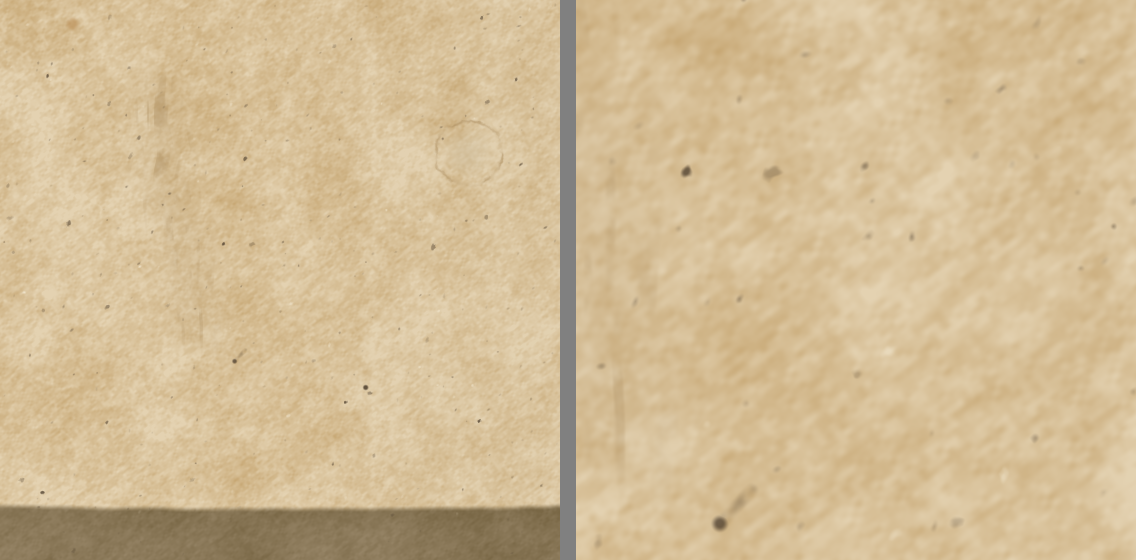
Left, the full canvas; right, a detail of the centre.
This texture is drawn by a three.js fragment shader. Its source:

```glsl
// Aged, stained paper sheet with flecks and a ring mark, above a shadowed lower edge.
varying vec2 vUv;

const vec3 PAPER_LIGHT = vec3(0.872, 0.792, 0.650);
const vec3 PAPER_DARK = vec3(0.818, 0.712, 0.535);
const vec3 SHADE_LIGHT = vec3(0.57, 0.50, 0.38);
const vec3 SHADE_DARK = vec3(0.49, 0.42, 0.29);
const vec3 FLECK_BROWN = vec3(0.33, 0.27, 0.20);
const vec3 FLECK_WHITE = vec3(0.95, 0.91, 0.82);
const vec3 STAIN_BROWN = vec3(0.67, 0.55, 0.37);
const vec3 WASH_GREY = vec3(0.81, 0.75, 0.63);
const vec3 RUST = vec3(0.72, 0.54, 0.31);

float hash(vec2 p) {
  vec3 q = fract(vec3(p.xyx) * 0.1031);
  q += dot(q, q.yzx + 33.33);
  return fract((q.x + q.y) * q.z);
}

float noise(vec2 p) {
  vec2 cell = floor(p);
  vec2 f = fract(p);
  f = f * f * (3.0 - 2.0 * f);
  float low = mix(hash(cell), hash(cell + vec2(1.0, 0.0)), f.x);
  float high = mix(hash(cell + vec2(0.0, 1.0)), hash(cell + 1.0), f.x);
  return mix(low, high, f.y);
}

float fbm(vec2 p) {
  float sum = 0.0;
  float weight = 0.5;
  for (int i = 0; i < 5; i++) {
    sum += weight * noise(p);
    p = mat2(1.6, 1.2, -1.2, 1.6) * p + 17.3;
    weight *= 0.55;
  }
  return sum / 1.055;
}

float bell(float x, float width) {
  return exp(-x * x / (width * width));
}

float segment(vec2 p, vec2 a, vec2 b) {
  vec2 ab = b - a;
  return length(p - a - ab * clamp(dot(p - a, ab) / dot(ab, ab), 0.0, 1.0));
}

float disc(float dist, float radius, float blur) {
  return 1.0 - smoothstep(radius - blur, radius + blur, dist);
}

// One soft, ragged fleck in a share of the grid cells; most are faint.
float flecks(vec2 p, float cells, float share, float radius, float seed) {
  vec2 id = floor(p * cells) + seed;
  vec2 center = 0.25 + 0.5 * vec2(hash(id), hash(id + 41.7));
  vec2 d = (fract(p * cells) - center) / cells;
  float angle = 0.2 + 1.3 * hash(id + 12.1);
  vec2 axis = vec2(cos(angle), sin(angle));
  float stretch = 1.0 + 0.9 * hash(id + 5.9);
  float dist = length(vec2(dot(d, axis) / stretch, dot(d, vec2(-axis.y, axis.x))));
  float size = radius * (0.5 + 0.5 * hash(id + 77.3)) * (0.6 + 0.8 * noise(p * 330.0));
  float pick = hash(id + 63.2);
  return step(hash(id + 93.5), share) * (0.25 + 0.75 * pick * pick) * disc(dist, size, 0.0016);
}

// Fine fibre grain, slanted up to the right, centred on zero.
float fibreGrain(vec2 p) {
  vec2 slant = vec2(0.8 * p.x + 0.6 * p.y, 0.8 * p.y - 0.6 * p.x);
  float fibres = noise(slant * vec2(80.0, 165.0)) - 0.5;
  float dust = noise(slant * vec2(190.0, 260.0) + 40.0) - 0.5;
  return 0.75 * fibres + 0.7 * dust;
}

// Tone of the sheet: 0 is dark tan, 1 is pale cream.
float paperTone(vec2 p, float grain) {
  vec2 warped = p + 0.03 * (vec2(noise(p * 14.0), noise(p * 14.0 + 60.0)) - 0.5);
  float tone = 0.61 + 1.5 * (fbm(warped * 7.0 + 3.0) - 0.5) + 1.2 * (fbm(p * 27.0 + 9.0) - 0.5);
  tone += 0.5 * (noise(warped * vec2(16.0, 3.0) + 8.0) - 0.5) * smoothstep(0.2, 0.7, p.y);
  float vein = bell(fbm(p * 5.0 + 31.0) - 0.5, 0.018);
  tone += 0.3 * vein * (1.0 - smoothstep(0.3, 0.65, p.x));
  tone += 0.25 * bell(p.x - 0.668, 0.006) * (0.3 + 0.7 * noise(p * vec2(1.0, 9.0)));
  return tone + grain;
}

// Thin broken brown streaks along a leaning crease, over a faint wide stain.
float creaseStreaks(vec2 p) {
  float axis = 0.275 + 0.16 * (0.85 - p.y) + 0.03 * (noise(vec2(p.y * 9.0, 4.0)) - 0.5);
  float reach = smoothstep(0.34, 0.45, p.y) * (1.0 - smoothstep(0.8, 0.92, p.y));
  float wander = 0.012 * noise(p * vec2(6.0, 22.0));
  float streak = smoothstep(0.5, 0.85, noise(vec2(p.x + wander, p.y) * vec2(150.0, 20.0)));
  float broken = smoothstep(0.35, 0.65, fbm(p * 24.0 + 5.0));
  return reach * bell(p.x - axis, 0.045) * (0.2 + 0.6 * streak * broken);
}

void main() {
  vec2 p = vUv;
  float grain = fibreGrain(p);
  vec3 color = mix(PAPER_DARK, PAPER_LIGHT, clamp(paperTone(p, grain), -0.8, 1.4));
  color = mix(color, WASH_GREY, 0.2 * smoothstep(0.5, 0.95, p.x) * fbm(p * 4.0 + 50.0));
  color = mix(color, STAIN_BROWN, 0.6 * creaseStreaks(p));

  // Dried ring and rust spot
  vec2 fromRing = p - vec2(0.835, 0.727);
  float ringDist = length(fromRing) + 0.03 * (fbm(p * 26.0) - 0.5);
  float broken = smoothstep(0.25, 0.75, noise(p * 60.0 + 6.0));
  color = mix(color, WASH_GREY, 0.4 * disc(ringDist, 0.030, 0.025));
  color = mix(color, STAIN_BROWN, (0.12 + 0.38 * broken) * bell(ringDist - 0.058, 0.0030));
  color = mix(color, RUST, 0.6 * disc(length(p - vec2(0.13, 0.957)), 0.010, 0.006));

  // Shadowed strip below a soft, gently bowed edge
  float edge = 0.091 + 0.02 * (p.x - 0.5) * (p.x - 0.5) + 0.003 * (noise(vec2(p.x * 35.0, 2.0)) - 0.5);
  float shade = 1.0 - smoothstep(edge - 0.007, edge + 0.006, p.y);
  float shadeTone = 0.58 + 1.6 * (fbm(p * 9.0 + 70.0) - 0.5) + 0.6 * grain;
  shadeTone -= 0.3 * smoothstep(0.03, 0.09, p.y);
  color = mix(color, mix(SHADE_DARK, SHADE_LIGHT, clamp(shadeTone, -0.2, 1.2)), shade);

  // Scattered flecks, fine to coarse, then one dot and one smudged fibre
  float dark = 0.5 * flecks(p, 50.0, 0.09, 0.0018, 3.0);
  dark = max(dark, 0.85 * flecks(p, 19.0, 0.12, 0.0032, 120.0));
  dark = max(dark, 0.9 * disc(length(p - vec2(0.653, 0.308)), 0.0042, 0.0022));
  dark = max(dark, 0.8 * disc(length(p - vec2(0.419, 0.355)), 0.0038, 0.0022));
  float fibre = disc(segment(p, vec2(0.419, 0.355), vec2(0.438, 0.375)), 0.0025, 0.0025);
  dark = max(dark, 0.6 * fibre * noise(p * 170.0));
  color = mix(color, FLECK_BROWN, dark * (1.0 - 0.4 * shade));
  color = mix(color, FLECK_WHITE, 0.8 * flecks(p, 30.0, 0.05, 0.0022, 260.0) * (1.0 - 0.8 * shade));

  gl_FragColor = vec4(color, 1.0);
}
```
